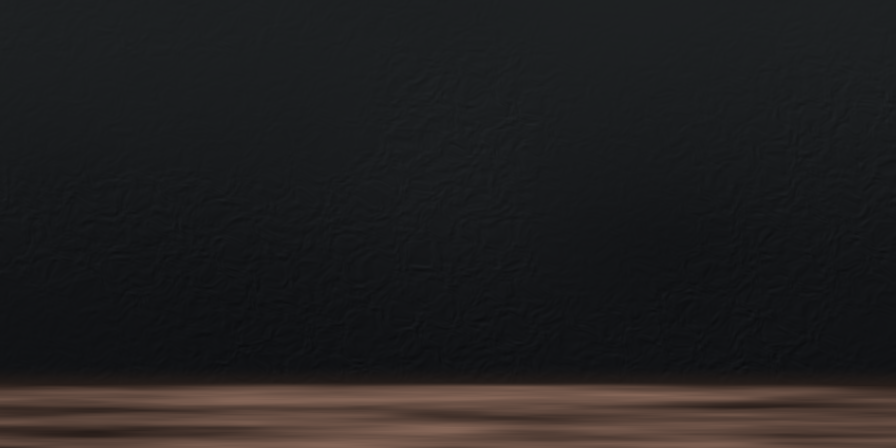
Write a WebGL 1 fragment shader that draws this background.

```glsl
precision highp float;
uniform vec2 u_resolution;

float hash(vec2 p) {
    vec3 q = fract(vec3(p.xyx) * 0.1031);
    q += dot(q, q.yzx + 33.33);
    return fract((q.x + q.y) * q.z);
}

float noise(vec2 p) {
    vec2 i = floor(p), f = fract(p);
    f = f * f * (3.0 - 2.0 * f);
    return mix(mix(hash(i), hash(i + vec2(1.0, 0.0)), f.x),
               mix(hash(i + vec2(0.0, 1.0)), hash(i + vec2(1.0, 1.0)), f.x), f.y);
}

float fbm(vec2 p) {
    float sum = 0.0, amp = 0.5;
    for (int i = 0; i < 4; i++) {
        sum += amp * noise(p);
        p = p * 2.03 + 17.3;
        amp *= 0.5;
    }
    return sum;
}

// Soft elliptical spot, 1 at its centre
float spot(vec2 p, vec2 centre, vec2 radius) {
    vec2 d = (p - centre) / radius;
    return exp(-dot(d, d));
}

// Height of the pebbled leather grain
float grainHeight(vec2 p) {
    vec2 warp = vec2(noise(p * 24.0), noise(p * 24.0 + 40.0)) - 0.5;
    vec2 q = p * vec2(66.0, 84.0) + warp * 2.5;
    return noise(q) + 0.4 * noise(q * 2.1 + 9.0);
}

vec3 leather(vec2 p) {
    vec3 color = mix(vec3(0.066, 0.071, 0.080), vec3(0.116, 0.126, 0.132),
                     smoothstep(0.16, 1.05, p.y));
    color += 0.012 * (fbm(p * vec2(2.2, 3.0) + 5.0) - 0.47);
    color += 0.010 * spot(p, vec2(1.0, 0.53), vec2(0.35, 0.22));
    color -= 0.008 * spot(p, vec2(1.52, 0.45), vec2(0.25, 0.14));

    // Light from the upper left picks out the grain
    float relief = grainHeight(p) - grainHeight(p + vec2(-0.004, 0.005));
    float visible = 0.35 + 0.65 * smoothstep(0.3, 0.65, noise(p * vec2(3.0, 4.0) + 2.0));
    visible *= 1.0 - 0.7 * smoothstep(0.7, 1.0, p.y);
    return color + vec3(0.026, 0.028, 0.030) * relief * visible;
}

vec3 wood(vec2 p) {
    // Long blurred streaks along the board
    float tone = 0.44 + 0.65 * (fbm(p * vec2(2.4, 50.0) + 3.0) - 0.47);
    tone += 0.22 * (noise(p * vec2(5.0, 110.0)) - 0.5);

    // Bright bands and dark seams
    tone += 0.28 * spot(p, vec2(0.95, 0.112), vec2(0.65, 0.016));
    tone += 0.15 * spot(p, vec2(1.65, 0.115), vec2(0.35, 0.014));
    tone += 0.16 * spot(p, vec2(1.20, 0.045), vec2(0.60, 0.014));
    tone += 0.14 * spot(p, vec2(0.90, 0.008), vec2(1.20, 0.010));
    tone -= 0.26 * spot(p, vec2(0.45, 0.085), vec2(0.50, 0.009));
    tone -= 0.24 * spot(p, vec2(1.72, 0.092), vec2(0.36, 0.005));
    tone -= 0.22 * spot(p, vec2(1.00, 0.066), vec2(0.25, 0.010));
    tone -= 0.18 * spot(p, vec2(0.35, 0.025), vec2(0.55, 0.011));

    // Falloff towards the sides and the far edge
    tone -= 0.20 * smoothstep(0.4, 1.0, abs(p.x - 1.0));
    tone -= 0.18 * smoothstep(0.122, 0.145, p.y);
    return mix(vec3(0.15, 0.11, 0.095), vec3(0.64, 0.49, 0.42), clamp(tone, 0.0, 1.0));
}

void main() {
    vec2 p = gl_FragCoord.xy / u_resolution.y;
    p.x *= 2.0 * u_resolution.y / u_resolution.x;

    vec3 color = leather(p);

    // Warm haze above the table
    float haze = 1.0 - smoothstep(0.135, 0.185, p.y);
    color = mix(color, vec3(0.17, 0.125, 0.105), 0.75 * haze);

    color = mix(color, wood(p), 1.0 - smoothstep(0.134, 0.148, p.y));
    gl_FragColor = vec4(color, 1.0);
}
```
